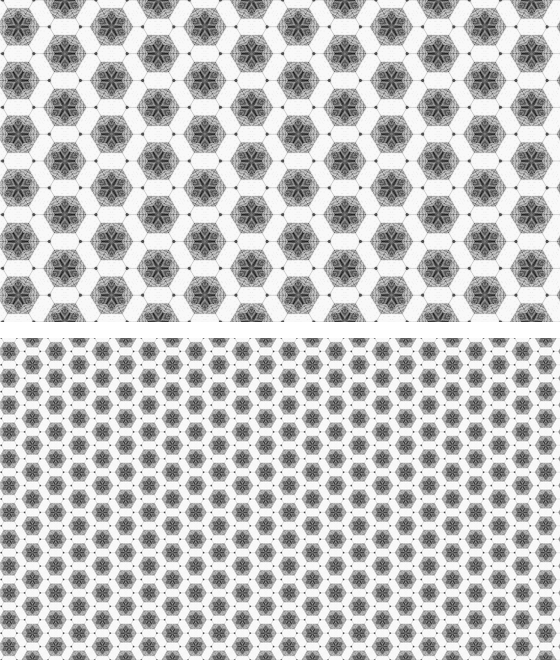
Top: one tile. Bottom: repeated 2 by 2.
Give the GLSL for this pattern, as a Shadertoy shader.

```glsl
const float PI = 3.14159265;
const float REPEATS = 6.0;                  // both across and down
const vec2 CELL = vec2(1.7320508, 1.0);     // two hexagons per cell
const vec2 FIRST_CENTRE = vec2(0.195, 0.5);
const int SAMPLES = 3;

float hash(vec2 p) {
    vec3 q = fract(vec3(p.xyx) * 0.1031);
    q += dot(q, q.yzx + 33.33);
    return fract((q.x + q.y) * q.z);
}

float noise(vec2 p) {
    vec2 i = floor(p), f = fract(p);
    f = f * f * (3.0 - 2.0 * f);
    return mix(mix(hash(i), hash(i + vec2(1, 0)), f.x),
               mix(hash(i + vec2(0, 1)), hash(i + vec2(1, 1)), f.x), f.y);
}

// Offset from the nearest centre of the hexagonal lattice
vec2 hexOffset(vec2 p) {
    vec2 a = (fract(p + 0.5) - 0.5) * CELL;
    vec2 b = (fract(p) - 0.5) * CELL;
    return dot(a, a) < dot(b, b) ? a : b;
}

// Mirror into one twelfth; x runs towards the middle of a hexagon side
vec2 foldSector(vec2 p) {
    float angle = abs(mod(atan(p.y, p.x), PI / 3.0) - PI / 6.0);
    return length(p) * vec2(cos(angle), sin(angle));
}

float roundedBox(vec2 p, vec2 halfSize, float radius) {
    vec2 d = abs(p) - halfSize + radius;
    return length(max(d, 0.0)) + min(max(d.x, d.y), 0.0) - radius;
}

float stroke(float d, float width, float soft) {
    return 1.0 - smoothstep(width - soft, width + soft, abs(d));
}

// Dark, slightly crooked parallel strokes; 1 on a stroke
float hatch(float t, float spacing, float fill) {
    float d = abs(fract(t / spacing) - 0.5) * 2.0;
    return 1.0 - smoothstep(fill - 0.25, fill + 0.25, d);
}

float starShade(vec2 q, float seam, float soft) {
    float wobble = noise(q * 32.0) - 0.5;
    float grain = noise(q * 85.0) - 0.5;
    float r = length(q);

    // Pale outer field with veins fanning from the corners
    float veins = hatch(q.x * 0.8 + q.y * 0.6 + wobble * 0.03, 0.052, 0.32);
    float pale = 0.77 - 0.22 * veins + 0.24 * grain;
    pale -= 0.28 * stroke(seam + wobble * 0.012, 0.005, 0.006);
    pale -= 0.16 * stroke(q.y - 0.05 + wobble * 0.02, 0.004, 0.006);

    // Dark star with leaf veins
    float leaf = hatch(q.x * 0.57 - q.y * 0.82 + wobble * 0.02, 0.05, 0.5);
    float dark = 0.53 - 0.24 * leaf + 0.16 * grain;
    dark += 0.16 * stroke(q.y, 0.006, 0.006) * smoothstep(0.24, 0.04, r);
    dark -= 0.22 * stroke(seam, 0.007, 0.006);

    float edge = dot(q - vec2(0.29, 0.0), vec2(0.605, 0.796)) + wobble * 0.025;
    float shade = mix(dark, pale, smoothstep(-soft, soft, edge));
    return shade - 0.13 * stroke(edge, 0.006, 0.006);
}

float petalShade(vec2 q, float d) {
    float row = hatch(q.x + 0.01 * noise(q * 20.0), 0.054, 0.25);
    float dash = smoothstep(0.55, 0.8, noise(q * vec2(40.0, 65.0)));
    float rim = smoothstep(-0.03, 0.0, d);
    return 0.975 - 0.08 * row * dash - 0.09 * rim;
}

float patternShade(vec2 p, float soft) {
    vec2 q = foldSector(hexOffset(p - FIRST_CENTRE));
    float seam = q.y * cos(PI / 6.0) - q.x * sin(PI / 6.0);
    float rough = (noise(q * 38.0) - 0.5) * 0.014;
    float d = roundedBox(q - vec2(0.5, 0.0), vec2(0.16, 0.265), 0.11) + rough;

    // Star field inside, small dark triangles at the lattice corners
    float corner = smoothstep(0.46, 0.48, length(q));
    float ground = mix(starShade(q, seam, soft), 0.3, corner);
    float shade = mix(petalShade(q, d), ground, smoothstep(-soft, soft, d));

    // Petal outlines and the thin joints between petals
    shade -= 0.2 * stroke(d - 0.004, 0.006, 0.006) * (1.0 - corner);
    float joint = stroke(seam, 0.004, 0.006) * smoothstep(0.38, 0.41, length(q));
    return mix(shade, min(shade, 0.7), joint);
}

void mainImage(out vec4 fragColor, in vec2 fragCoord) {
    float soft = 0.5 * REPEATS / (iResolution.y * float(SAMPLES));
    float sum = 0.0;

    // Average a grid of samples for smooth fine strokes
    for (int j = 0; j < SAMPLES; j++) {
        for (int i = 0; i < SAMPLES; i++) {
            vec2 shift = (vec2(i, j) + 0.5) / float(SAMPLES) - 0.5;
            vec2 uv = (fragCoord + shift) / iResolution.xy;
            sum += clamp(patternShade(uv * REPEATS, soft), 0.0, 1.0);
        }
    }
    fragColor = vec4(vec3(sum / float(SAMPLES * SAMPLES)), 1.0);
}
```
